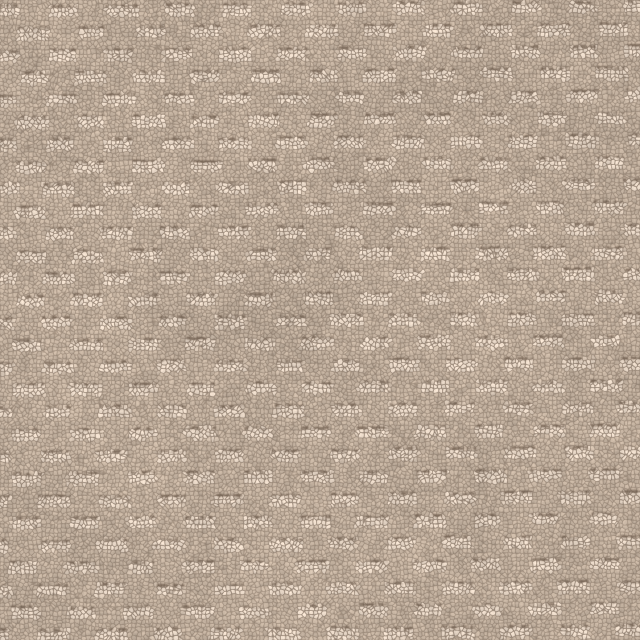
This texture is drawn by a WebGL 1 fragment shader. Its source:

```glsl
precision highp float;
// Beige cut-pile carpet with staggered rows of short, pale looped dashes.

uniform vec2 u_resolution;

#define REPEATS vec2(11.06, 28.71)   // dashes across, rows up
#define PHASE vec2(0.452, 0.498)     // centre of one dash
#define SHEAR vec2(0.017, 0.007)     // slight skew of the weave
#define DASH_HALF vec2(0.0235, 0.0085)
#define TUFTS 155.0                  // yarn tufts across the canvas
#define WEAR 0.035                   // broad tonal variation
#define PILE_COLOR vec3(0.775, 0.705, 0.635)
#define LOOP_COLOR vec3(0.915, 0.850, 0.785)
#define GAP_COLOR vec3(0.440, 0.370, 0.310)

vec2 hash2(vec2 p) {
  vec3 q = fract(vec3(p.xyx) * vec3(0.1031, 0.1030, 0.0973));
  q += dot(q, q.yzx + 33.33);
  return fract((q.xx + q.yz) * q.zy);
}

float gradientDot(vec2 cell, vec2 offset) {
  float angle = 6.2832 * hash2(cell + 71.0).x;
  return dot(vec2(cos(angle), sin(angle)), offset);
}

float gradientNoise(vec2 p) {
  vec2 i = floor(p), f = fract(p);
  vec2 u = f * f * f * (f * (f * 6.0 - 15.0) + 10.0);
  vec2 e = vec2(1.0, 0.0);
  float low = mix(gradientDot(i, f), gradientDot(i + e, f - e), u.x);
  float high = mix(gradientDot(i + e.yx, f - e.yx), gradientDot(i + 1.0, f - 1.0), u.x);
  return mix(low, high, u.y);
}

// Offset from the nearest dash centre (xy) and that dash's half size (zw).
vec4 nearestDash(vec2 uv) {
  vec2 g = (uv - SHEAR * (uv.yx - 0.5) - PHASE) * REPEATS;
  float row = floor(g.y + 0.5);
  g.x -= 0.5 * mod(row, 2.0);
  vec2 id = vec2(floor(g.x + 0.5), row);
  vec2 shift = hash2(id + 40.0) - 0.5;
  vec2 size = DASH_HALF * (0.9 + 0.2 * hash2(id + 90.0));
  return vec4((g - id) / REPEATS - shift * vec2(0.005, 0.002), size);
}

float dashMask(vec4 dash, float softness) {
  vec2 d = abs(dash.xy) - dash.zw;
  return 1.0 - smoothstep(-softness, softness, max(d.x, d.y));
}

// Shadow where the taller pile overhangs the upper edge of a dash.
float overhang(vec4 dash) {
  float y = (dash.y - dash.w) / 0.0028;
  float ends = 1.0 - smoothstep(-0.003, 0.002, abs(dash.x) - dash.z);
  return exp(-y * y) * ends;
}

// Nearest tuft: centre (xy), distance (z) and gap to the next tuft (w).
vec4 nearestTuft(vec2 p) {
  vec2 cell = floor(p), centre = cell;
  float first = 8.0, second = 8.0;
  for (int j = -1; j <= 1; j++) {
    for (int i = -1; i <= 1; i++) {
      vec2 id = cell + vec2(float(i), float(j));
      vec2 c = id + 0.5 + 0.8 * (hash2(id + 13.0) - 0.5);
      float d = length(p - c);
      if (d < first) {
        second = first;
        first = d;
        centre = c;
      } else {
        second = min(second, d);
      }
    }
  }
  return vec4(centre, first, second - first);
}

vec3 carpet(vec2 uv) {
  vec2 p = uv * TUFTS;
  p += 0.25 * vec2(gradientNoise(p * 0.7), gradientNoise(p * 0.7 + 50.0));
  vec4 tuft = nearestTuft(p);
  vec2 fromCentre = p - tuft.xy;

  // Each tuft belongs wholly to the pile or to a dash
  float loops = dashMask(nearestDash(tuft.xy / TUFTS), 0.0012);
  vec3 yarn = mix(PILE_COLOR, LOOP_COLOR, loops);
  yarn *= 1.0 + 0.11 * (hash2(floor(tuft.xy * 16.0)).x - 0.5);

  // Rounded tufts lit from above, with dark gaps between them
  yarn *= 1.0 + 0.06 * fromCentre.y - 0.10 * tuft.z * tuft.z;
  float body = smoothstep(0.0, 0.38, tuft.w);
  float shade = mix(mix(0.60, 0.32, loops), 1.0, body);

  // Broken shadow along the top of each dash
  float speckle = smoothstep(-0.3, 0.35, gradientNoise(p * 0.65 + 9.0));
  shade *= 1.0 - 0.75 * overhang(nearestDash(uv)) * speckle;

  // Fine fibre and broad patches
  float fibre = 0.06 * gradientNoise(p * 2.3);
  float patches = gradientNoise(uv * vec2(14.0, 11.0)) + gradientNoise(uv * 3.0 + 20.0);
  return mix(GAP_COLOR, yarn, shade) * (1.0 + fibre + WEAR * patches);
}

void main() {
  // Four samples per pixel smooth the fine yarn
  vec3 color = vec3(0.0);
  for (int j = 0; j < 2; j++) {
    for (int i = 0; i < 2; i++) {
      vec2 offset = 0.5 * vec2(float(i), float(j)) - 0.25;
      color += carpet((gl_FragCoord.xy + offset) / u_resolution);
    }
  }
  gl_FragColor = vec4(color * 0.25, 1.0);
}
```
